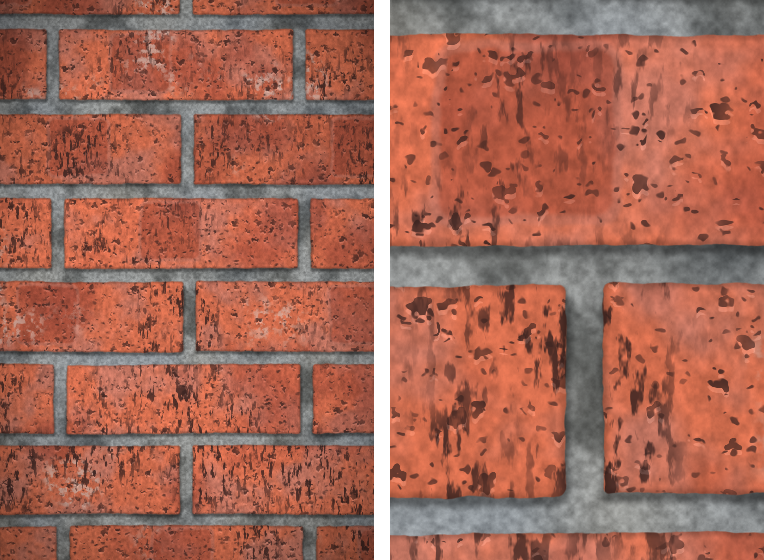
Left: the whole. Right: its middle third, enlarged.
Write a Shadertoy shader that draws this texture.

```glsl
// Weathered red brick wall in running bond with sandy grey mortar.

// Layout, in units of the canvas height
const float FIRST_BED = 0.0391;    // first bed joint, measured from the top
const float COURSE = 0.1540;       // course height at the top
const float COURSE_LOSS = 0.00094; // courses flatten slightly downwards
const float BRICK_PITCH = 0.4400;
const float HEAD_JOINT = 0.0228;
const float BED_JOINT = 0.0280;
const float BED_LOSS = 0.0012;     // bed joints thin out per course
const float EVEN_JOINT = 0.3350;
const float ODD_JOINT = 0.1040;
const float ODD_DRIFT = 0.0041;
const float CORNER = 0.004;
const float ROUGHNESS = 0.0032;
const float VIGNETTE = 0.42;

const vec3 CLAY = vec3(0.77, 0.40, 0.285);
const vec3 CLAY_DUSTY = vec3(0.69, 0.43, 0.37);
const vec3 CLAY_DARK = vec3(0.56, 0.26, 0.20);
const vec3 SOOT = vec3(0.21, 0.13, 0.12);
const vec3 CHALK = vec3(0.80, 0.70, 0.66);
const vec3 MORTAR = vec3(0.54, 0.55, 0.55);
const vec3 MORTAR_DARK = vec3(0.34, 0.35, 0.35);

float hash(vec2 p) {
    vec3 q = fract(p.xyx * 0.1031);
    q += dot(q, q.yzx + 33.33);
    return fract((q.x + q.y) * q.z);
}

float noise(vec2 p) {
    vec2 i = floor(p), f = fract(p);
    f = f * f * (3.0 - 2.0 * f);
    return mix(mix(hash(i), hash(i + vec2(1, 0)), f.x),
               mix(hash(i + vec2(0, 1)), hash(i + vec2(1, 1)), f.x), f.y);
}

float fbm(vec2 p) {
    float sum = 0.0, amp = 0.5;
    for (int i = 0; i < 4; i++) {
        sum += amp * noise(p);
        p = p * 2.03 + 17.3;
        amp *= 0.5;
    }
    return sum / 0.9375;
}

float roundBox(vec2 p, vec2 halfSize, float r) {
    vec2 d = abs(p) - halfSize + r;
    return length(max(d, 0.0)) + min(max(d.x, d.y), 0.0) - r;
}

// Scattered ragged pits; density is the share of cells that hold one
float pits(vec2 p, float cells, float density, float px) {
    vec2 g = p * cells + 0.5 * vec2(noise(p * 260.0), noise(p * 260.0 + 50.0));
    vec2 id = floor(g);
    float cover = 0.0;
    for (int y = -1; y <= 1; y++)
    for (int x = -1; x <= 1; x++) {
        vec2 c = id + vec2(x, y);
        float size = hash(c + 71.0);
        float radius = mix(0.10, 0.34, size * size);
        vec2 center = c + 0.15 + 0.7 * vec2(hash(c + 11.0), hash(c + 37.0));
        float d = length((g - center) * vec2(0.85, 1.1)) - radius;
        float spot = 1.0 - smoothstep(-px * cells, px * cells, d);
        cover = max(cover, spot * step(hash(c + 5.0), density));
    }
    return cover;
}

vec3 brickColor(vec2 p, vec2 local, vec2 id, float edge, float px) {
    float tone = hash(id + 3.0);
    vec3 col = mix(CLAY, CLAY_DUSTY, 0.8 * smoothstep(0.42, 0.72, fbm(p * 16.0 + tone * 40.0)));
    col = mix(col, CLAY_DARK, 0.65 * smoothstep(0.45, 0.75, fbm(p * 9.0 + 60.0)));
    col *= 0.94 + 0.12 * tone;

    // Square kiln mark with a pale rim on some bricks
    vec2 markAt = vec2((hash(id + 21.0) - 0.5) * 0.24, 0.004);
    float mark = roundBox(local - markAt, vec2(0.054, 0.052), 0.012) + 0.008 * (fbm(p * 50.0) - 0.5);
    float marked = step(0.48, hash(id + 44.0));
    col = mix(col, CLAY_DARK, 0.55 * marked * (1.0 - smoothstep(-0.006, 0.004, mark)));
    col = mix(col, CLAY_DUSTY, 0.5 * marked * (1.0 - smoothstep(0.001, 0.005, abs(mark))));

    // Fine grain, chalk bloom and vertical soot streaks
    col *= 0.80 + 0.40 * fbm(p * vec2(210.0, 170.0));
    float chalk = smoothstep(0.66, 0.80, fbm(p * 7.0 + 130.0)) * smoothstep(0.45, 0.7, fbm(p * 120.0));
    col = mix(col, CHALK, 0.7 * chalk);
    float scorched = smoothstep(0.46, 0.74, fbm(p * vec2(11.0, 7.0) + 200.0));
    float streak = smoothstep(0.53, 0.70, fbm(p * vec2(190.0, 65.0)));
    col = mix(col, SOOT, 0.85 * scorched * streak);

    // Pits, each with a lit lower lip
    float pit = max(pits(p, 62.0, 0.42, px), pits(p + 3.7, 125.0, 0.30, px));
    float lip = pits(p + vec2(0.0, 0.003), 62.0, 0.42, px) * (1.0 - pit);
    col += 0.08 * lip;
    col = mix(col, SOOT, pit * mix(0.35, 0.85, noise(p * 75.0 + 9.0)));
    return col * mix(0.80, 1.0, smoothstep(0.0, 0.005, -edge));
}

vec3 mortarColor(vec2 p, float shadow) {
    vec3 col = mix(MORTAR_DARK, MORTAR, smoothstep(0.22, 0.62, fbm(p * 24.0 + 90.0)));
    col *= 0.74 + 0.52 * fbm(p * 230.0);
    col += vec3(0.012, 0.0, -0.018) * (noise(p * 14.0) * 2.0 - 1.0);
    return col * mix(0.62, 1.0, shadow);
}

void mainImage(out vec4 fragColor, in vec2 fragCoord) {
    float px = 1.0 / iResolution.y;
    vec2 p = fragCoord * px;

    // Course index: invert the gently shrinking course spacing
    float depth = 1.0 - p.y - FIRST_BED + 0.004 * (noise(p * vec2(5.0, 3.0)) - 0.5);
    float k = (COURSE - sqrt(max(COURSE * COURSE - 4.0 * COURSE_LOSS * depth, 0.0))) / (2.0 * COURSE_LOSS);
    float row = floor(k) + 1.0;
    float pitch = COURSE - 2.0 * COURSE_LOSS * k;

    // Brick cell and its local frame
    float joint = mod(row, 2.0) < 0.5 ? EVEN_JOINT : ODD_JOINT + ODD_DRIFT * (row - 4.0);
    joint += 0.008 * (hash(vec2(row, 8.0)) - 0.5);
    float u = (p.x - joint) / BRICK_PITCH;
    vec2 id = vec2(floor(u), row);
    vec2 local = vec2((fract(u) - 0.5) * BRICK_PITCH, (0.5 - fract(k)) * pitch);
    vec2 halfSize = 0.5 * vec2(BRICK_PITCH - HEAD_JOINT, pitch - BED_JOINT + BED_LOSS * row);

    // Ragged brick outline, with a shadow cast on the mortar below
    float wobble = ROUGHNESS * (fbm(p * 70.0) - 0.5) + 0.5 * ROUGHNESS * (noise(p * 22.0) - 0.5);
    float edge = roundBox(local, halfSize, CORNER) + wobble;
    float shadow = smoothstep(-0.002, 0.005, roundBox(local + vec2(-0.001, 0.004), halfSize, CORNER) + wobble);

    vec3 col = mix(brickColor(p, local, id, edge, px), mortarColor(p, shadow), smoothstep(-px, px, edge));

    vec2 c = fragCoord / iResolution.xy - 0.5;
    col *= 1.06 - VIGNETTE * smoothstep(0.08, 0.55, dot(c, c));
    fragColor = vec4(clamp(col, 0.0, 1.0), 1.0);
}
```
